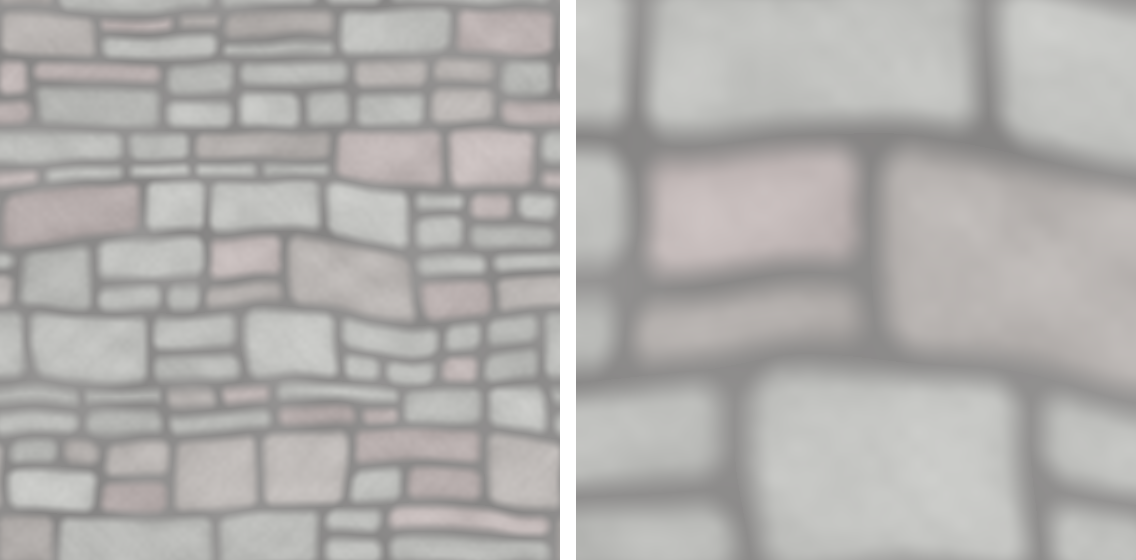
Left: the whole. Right: its middle third, enlarged.
Write a WebGL 2 fragment shader that draws this texture.

```glsl
#version 300 es
precision highp float;
// Soft, weathered stone wall that tiles in both directions: nine uneven courses
// are cut into blocks of random width, some split again into thin slabs.
// Each stone is a rounded box with its own tint, over blurred grey joints.

uniform vec2 u_resolution;
out vec4 outColor;

const float COURSES = 9.0;
const float JOINT_HALF = 0.005;
const float CORNER = 0.02;
const vec3 MORTAR = vec3(0.555, 0.55, 0.547);
const vec3 PALE_GREY = vec3(0.73, 0.733, 0.722);
const vec3 WARM_GREY = vec3(0.708, 0.69, 0.68);
const vec3 ROSE = vec3(0.73, 0.692, 0.688);

float hash(vec2 p) {
    return fract(sin(dot(p, vec2(127.1, 311.7))) * 43758.5453);
}

// Value noise that repeats after "period" cells
float noise(vec2 p, vec2 period, float seed) {
    vec2 cell = floor(p);
    vec2 f = fract(p);
    f = f * f * (3.0 - 2.0 * f);
    vec2 a = mod(cell, period) + seed;
    vec2 b = mod(cell + 1.0, period) + seed;
    return mix(mix(hash(a), hash(vec2(b.x, a.y)), f.x),
               mix(hash(vec2(a.x, b.y)), hash(b), f.x), f.y);
}

float tiledNoise(vec2 uv, vec2 period, float seed) {
    return noise(uv * period, period, seed);
}

// Edge number i of a line cut into "count" uneven spans
float edge(float i, float count, float jitter, float seed) {
    return i + jitter * (hash(vec2(mod(i, count), seed)) - 0.5);
}

// Span holding x: start, end, wrapped index
vec3 findSpan(float x, float count, float jitter, float seed) {
    float t = x * count;
    float i = floor(t);
    if (t < edge(i, count, jitter, seed)) i -= 1.0;
    else if (t >= edge(i + 1.0, count, jitter, seed)) i += 1.0;
    return vec3(edge(i, count, jitter, seed) / count,
                edge(i + 1.0, count, jitter, seed) / count, mod(i, count));
}

// Keep the part of a span on the same side of the cut as x; returns the side
float cutSpan(float x, float ratio, inout vec2 span) {
    float cut = mix(span.x, span.y, ratio);
    float side = step(cut, x);
    span = side > 0.5 ? vec2(cut, span.y) : vec2(span.x, cut);
    return side;
}

float roundedBox(vec2 p, vec2 halfSize, float radius) {
    float r = min(radius, min(halfSize.x, halfSize.y));
    vec2 q = abs(p) - halfSize + r;
    return length(max(q, 0.0)) + min(max(q.x, q.y), 0.0) - r;
}

// Bend the straight cuts into hand-laid lines
vec2 warp(vec2 uv) {
    vec2 broad = vec2(tiledNoise(uv, vec2(5.0), 3.0), tiledNoise(uv, vec2(4.0, 5.0), 17.0));
    vec2 fine = vec2(tiledNoise(uv, vec2(15.0), 29.0), tiledNoise(uv, vec2(15.0), 41.0));
    return uv + (broad - 0.5) * vec2(0.03, 0.05) + (fine - 0.5) * 0.01;
}

vec3 stoneColor(vec2 id) {
    float kind = hash(id + 5.3);
    vec3 tint = kind < 0.45 ? PALE_GREY : (kind < 0.72 ? WARM_GREY : ROSE);
    return tint + (hash(id + 9.1) - 0.5) * 0.07;
}

// Mottling, slanted streaks and fine grain, centred on zero
float weathering(vec2 uv, vec2 id) {
    float mottle = tiledNoise(uv, vec2(18.0, 26.0), 53.0) - 0.5;
    float slant = hash(id + 2.7) < 0.5 ? 1.0 : -1.0;
    vec2 slanted = vec2(uv.x, uv.y + slant * uv.x);
    float streak = tiledNoise(slanted, vec2(30.0, 60.0), 67.0) - 0.5;
    float grain = tiledNoise(uv, vec2(110.0), 83.0) - 0.5;
    return mottle * 0.06 + streak * 0.016 + grain * 0.016;
}

void main() {
    vec2 uv = gl_FragCoord.xy / u_resolution;
    vec2 p = warp(uv);

    // Courses, then blocks along each course
    vec3 course = findSpan(p.y, COURSES, 0.35, 11.0);
    float blocks = 5.0 + floor(2.0 * hash(vec2(course.z, 23.0)));
    float shift = hash(vec2(course.z, 37.0));
    p.x += shift;
    vec3 block = findSpan(p.x, blocks, 0.65, course.z + 51.0);
    vec2 id = vec2(block.z, course.z);
    vec2 spanX = block.xy;
    vec2 spanY = course.xy;

    // Some blocks become two slabs, and a few slabs two short stones
    if (hash(id + 71.0) < 0.45) {
        float ratio = mix(0.36, 0.64, hash(id + 83.0));
        id.y += 20.0 * (1.0 + cutSpan(p.y, ratio, spanY));
        if (spanX.y - spanX.x > 0.16 && hash(id + 97.0) < 0.35)
            id.x += 20.0 * (1.0 + cutSpan(p.x, mix(0.35, 0.65, hash(id + 13.0)), spanX));
    }

    // Soft-edged stone over mortar
    vec2 center = vec2(spanX.x + spanX.y, spanY.x + spanY.y) * 0.5;
    vec2 halfSize = vec2(spanX.y - spanX.x, spanY.y - spanY.x) * 0.5 - JOINT_HALF;
    float d = roundedBox(p - center, halfSize, CORNER);
    float cover = 1.0 - smoothstep(-0.014, 0.008, d);
    float crown = 0.03 * smoothstep(0.0, 0.03, -d) - 0.008;
    vec3 stone = stoneColor(id) + crown + weathering(uv, id);
    vec3 joint = MORTAR + (tiledNoise(uv, vec2(12.0), 7.0) - 0.5) * 0.07;
    outColor = vec4(mix(joint, stone, cover), 1.0);
}
```
